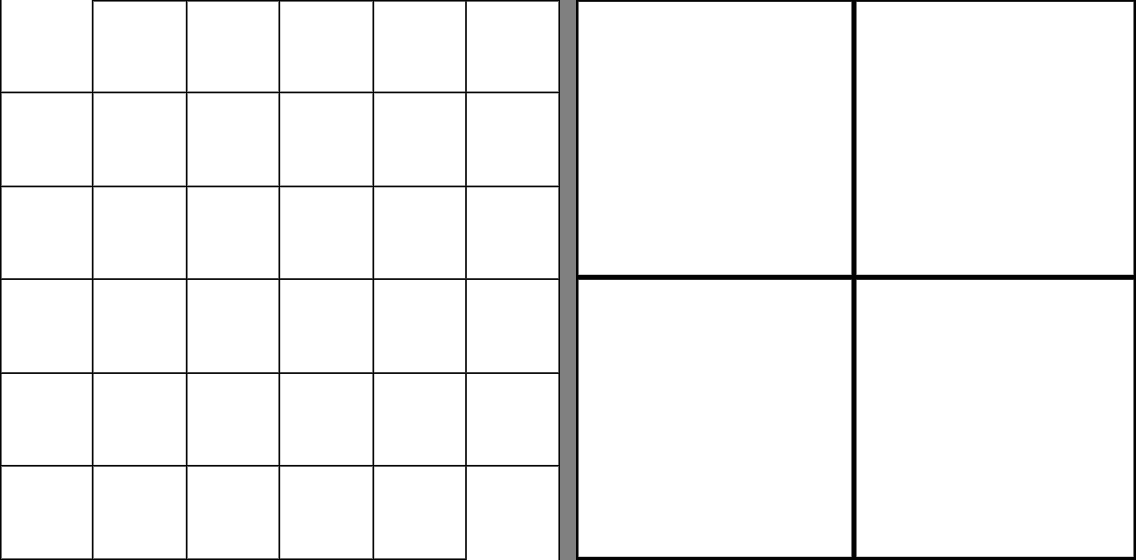
Left, the full canvas; right, a detail of the centre.
Write a WebGL 2 fragment shader that draws this pattern.

```glsl
#version 300 es
precision highp float;
// Thin black six by six square grid on white, open at two opposite corners.

uniform vec2 u_resolution;
out vec4 fragColor;

// Distance to the nearest grid line on each axis; odd lines sit slightly early.
vec2 gridDistance(vec2 p, vec2 index) {
    vec2 center = index / 6.0 - 0.0012 * mod(index, 2.0) - vec2(0.0, 0.0004);
    return abs(p - clamp(center, 0.0013, 0.9987));
}

void main() {
    // Canvas coordinates, measured down from the top.
    vec2 p = gl_FragCoord.xy / u_resolution;
    p.y = 1.0 - p.y;

    vec2 index = round(p * 6.0);
    vec2 coverage = clamp((0.0015 - gridDistance(p, index)) * u_resolution + 0.5, 0.0, 1.0);

    // Gaps in the border: first cell of the top edge, last cell of the bottom edge.
    bool entrance = index.y < 0.5 && p.x < 0.1655;
    bool exitGap = index.y > 5.5 && p.x > 0.8322;
    if (entrance || exitGap) coverage.y = 0.0;

    float ink = max(coverage.x, coverage.y);
    fragColor = vec4(mix(vec3(1.0), vec3(0.01), ink), 1.0);
}
```
